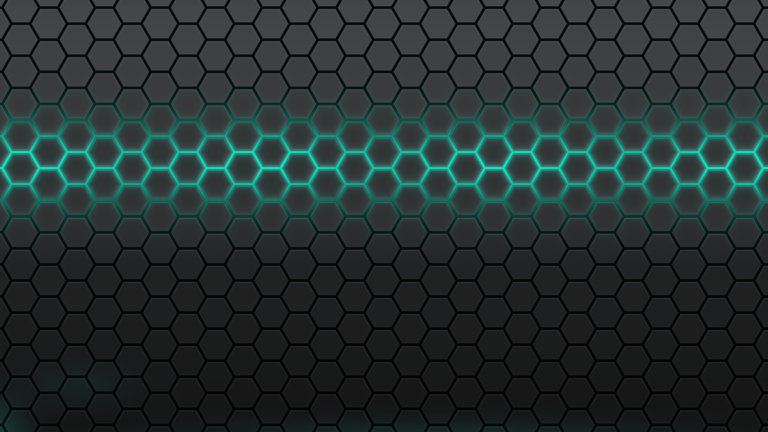
This pattern is drawn by a Shadertoy shader. Its source:

```glsl
// Dark bevelled honeycomb with a glowing teal band across its upper middle.
#define CELL_HEIGHT 0.0743
#define LATTICE_CENTER vec2(-0.003, 0.648)
#define LATTICE_STRETCH 0.9985
#define SEAM_HALF_WIDTH 0.0030
#define BAND_HEIGHT 0.622
#define BAND_SPREAD 0.112
#define HALO_REACH 0.0062
#define TEAL vec3(0.04, 0.86, 0.74)

// Offset from the nearest center of a flat-topped hexagon lattice
vec2 hexOffset(vec2 p) {
    vec2 period = CELL_HEIGHT * vec2(1.7320508, 1.0);
    vec2 a = mod(p + 0.5 * period, period) - 0.5 * period;
    vec2 b = mod(p, period) - 0.5 * period;
    return dot(a, a) < dot(b, b) ? a : b;
}

// Distance inward from the hexagon border
float borderDistance(vec2 q) {
    q = abs(q);
    return 0.5 * CELL_HEIGHT - max(q.y, dot(q, vec2(0.8660254, 0.5)));
}

// Grey of the tile faces, darkening downward
vec3 faceColor(float y) {
    float grey = mix(0.085, 0.135, smoothstep(0.0, 0.42, y));
    grey += 0.055 * smoothstep(0.36, 0.52, y);
    grey += 0.080 * smoothstep(0.60, 1.0, y);
    return grey * vec3(0.98, 1.0, 1.02);
}

float softSpot(vec2 p, vec2 center, vec2 radius) {
    vec2 d = (p - center) / radius;
    return exp(-dot(d, d));
}

void mainImage(out vec4 fragColor, in vec2 fragCoord) {
    float pixel = 1.0 / iResolution.y;
    float aspect = iResolution.x * pixel;
    vec2 uv = fragCoord * pixel;
    vec2 p = uv - vec2(0.5 * aspect, 0.0) - LATTICE_CENTER;
    vec2 q = hexOffset(p * vec2(LATTICE_STRETCH, 1.0));
    float edge = borderDistance(q);

    // Tile face with a slight slope and a lit upper bevel
    vec3 color = faceColor(uv.y);
    color *= 1.0 - 0.10 * q.y / CELL_HEIGHT;
    float rim = exp(-pow((edge - SEAM_HALF_WIDTH - 0.0015) / 0.0020, 2.0));
    float facing = smoothstep(-0.4, 0.5, q.y / CELL_HEIGHT);
    color += rim * mix(0.012, 0.050, facing);

    // Black seams between tiles
    float face = smoothstep(SEAM_HALF_WIDTH - pixel, SEAM_HALF_WIDTH + pixel, edge);
    color *= mix(0.08, 1.0, face);

    // Teal band: broad haze, inner halo and bright filament
    float fromBand = (uv.y - BAND_HEIGHT) / BAND_SPREAD;
    float band = exp(-fromBand * fromBand);
    band *= 0.95 + 0.07 * cos(6.2831853 * (uv.x - 0.04) / 0.56);
    float halo = exp(-max(edge - 0.001, 0.0) / HALO_REACH);
    float filament = 1.0 - smoothstep(0.0008, 0.0024 + pixel, edge);
    color += TEAL * band * (0.58 * halo + 0.012);
    color = mix(color, TEAL + vec3(0.06, 0.08, 0.07), filament * band * band * 0.85);

    // Faint teal light along the bottom
    float spill = softSpot(uv, vec2(0.0), vec2(0.06, 0.07));
    spill += 0.35 * softSpot(uv, vec2(0.18, 0.11), vec2(0.13, 0.05));
    spill += 0.70 * softSpot(uv, vec2(0.56 * aspect, -0.01), vec2(0.48, 0.035));
    color += TEAL * spill * 0.14 * mix(0.4, 1.0, face);

    fragColor = vec4(clamp(color, 0.0, 1.0), 1.0);
}
```
